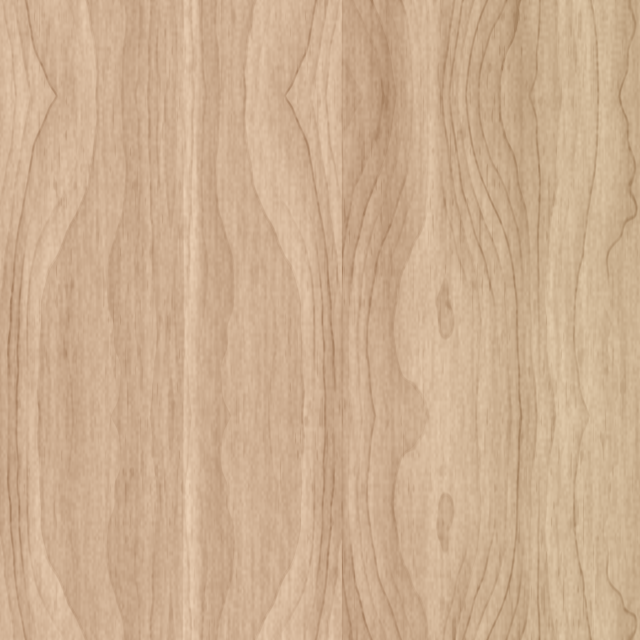
Reproduce this texture procedurally as a Shadertoy shader.

```glsl
// Pale wood veneer with upright grain: a book-matched leaf on the left, a plain leaf on the right.
// Growth lines are level sets of a noise-warped ramp, mirrored in height so lenses close up.
// Broad bands, fibres and pores are added as tone, then mapped onto a tan colour ramp.
#define SEAM_X 0.535
#define MIRROR_X 0.267
#define MIRROR_Y 0.35
#define RING_DENSITY 42.0
#define WARP 5.2
#define LINE_WIDTH 0.0014
#define LINE_DEPTH 0.62
#define FIBRE_DEPTH 0.34
#define PORE_DEPTH 0.30
#define DARK_TAN vec3(0.70, 0.57, 0.45)
#define LIGHT_TAN vec3(0.885, 0.785, 0.675)

float hash(vec2 p) {
    return fract(sin(dot(p, vec2(127.1, 311.7))) * 43758.5);
}

float noise(vec2 p) {
    vec2 cell = floor(p), t = fract(p);
    t = t * t * (3.0 - 2.0 * t);
    return mix(mix(hash(cell), hash(cell + vec2(1, 0)), t.x),
               mix(hash(cell + vec2(0, 1)), hash(cell + vec2(1, 1)), t.x), t.y);
}

// Soft upright stripe around a centre.
float stripe(float x, float centre, float width) {
    float d = (x - centre) / width;
    return exp(-d * d);
}

// Fold the canvas into leaf space: mirrored in height, and sideways on the left leaf.
vec2 leafSpace(vec2 p) {
    float v = abs(fract(p.y - MIRROR_Y + 0.5) - 0.5);
    float u = p.x < SEAM_X ? abs(p.x - MIRROR_X) : p.x + 2.3;
    return vec2(u, v);
}

// Ring number; its whole values are the growth lines.
float rings(vec2 q) {
    float broad = noise(q * vec2(7.0, 2.4) + 4.7);
    float fine = noise(q * vec2(19.0, 5.0) + 31.0);
    float wobble = noise(q * vec2(45.0, 28.0) + 12.0);
    return RING_DENSITY * q.x + WARP * broad + 1.3 * fine + 0.22 * wobble;
}

void mainImage(out vec4 fragColor, in vec2 fragCoord) {
    vec2 p = fragCoord / iResolution.xy;
    vec2 q = leafSpace(p);
    float pixel = 1.0 / iResolution.y;

    // Ring field and its slope, which keeps line widths even.
    float ring = rings(q);
    float e = 0.0008;
    float slope = length(vec2(rings(q + vec2(e, 0)) - ring, rings(q + vec2(0, e)) - ring)) / e;
    slope = max(slope, 14.0);

    // Each ring has its own shade, darkening towards its outer line.
    float id = floor(ring), part = ring - id;
    float blend = smoothstep(1.0 - min(slope * pixel * 1.5, 1.0), 1.0, part);
    float shade = mix(hash(vec2(id, 3.0)), hash(vec2(id + 1.0, 3.0)), blend);
    float ramp = mix(part * part, 0.0, blend);
    float tone = 0.60 + 0.22 * (shade - 0.5) - 0.16 * (ramp - 0.3);
    tone += 0.42 * (noise(vec2(ring * 0.4, q.y * 2.0)) - 0.5);

    // Growth lines fade and break along their length.
    float lineId = floor(ring + 0.5);
    float dist = abs(ring - lineId) / slope;
    float strength = mix(0.2, 1.0, hash(vec2(lineId, 9.0)));
    strength *= smoothstep(0.15, 0.75, noise(vec2(lineId * 7.0, q.y * 7.0)));
    strength *= 0.55 + 0.6 * noise(p * vec2(60.0, 150.0));
    float core = 1.0 - smoothstep(0.0, LINE_WIDTH + pixel, dist);
    tone -= LINE_DEPTH * strength * (core + 0.25 * exp(-dist / 0.004));

    // Pale sapwood strip with a crisp left edge, and broad bands of the right leaf.
    float sway = 0.012 * (noise(vec2(2.0, p.y * 4.0)) - 0.5);
    float stripEdge = 0.286 + 0.2 * sway;
    float strip = smoothstep(stripEdge - pixel, stripEdge + 0.002, p.x)
                * (1.0 - smoothstep(0.298, 0.322, p.x + sway));
    tone += strip * mix(0.24, 0.46, noise(vec2(8.0, p.y * 5.0)));
    float x = p.x + 3.0 * sway;
    float upper = smoothstep(0.35, 0.8, p.y);
    tone -= 0.30 * stripe(x, 0.618, 0.026) * mix(0.6, 1.0, upper);
    tone -= 0.24 * stripe(x, 0.825, 0.016) * upper;
    tone += 0.20 * stripe(x, 0.675, 0.022) * upper;
    tone += 0.16 * stripe(x, 0.945, 0.035);
    tone -= 0.10 * stripe(x, 0.125, 0.018);

    // Fibres, speckle and short dark pores.
    float fibre = noise(p * vec2(210.0, 9.0)) + 0.7 * noise(p * vec2(330.0, 50.0) + 17.0);
    tone += FIBRE_DEPTH * (fibre - 0.85) * 0.7;
    tone += 0.22 * (noise(p * vec2(290.0, 170.0) + 51.0) - 0.5);
    float pores = smoothstep(0.74, 0.95, noise(p * vec2(260.0, 38.0) + 83.0));
    tone -= PORE_DEPTH * pores * noise(p * vec2(22.0, 3.0));

    // Joint between the leaves.
    tone -= 0.16 * (1.0 - smoothstep(0.0, 0.0015 + pixel, abs(p.x - SEAM_X)));

    // Rosy left leaf, yellower towards the right edge.
    vec3 color = mix(DARK_TAN, LIGHT_TAN, clamp(tone, -0.25, 1.2));
    float yellow = smoothstep(SEAM_X - 0.01, 0.95, p.x);
    color += mix(vec3(0.006, -0.004, -0.004), vec3(-0.004, 0.006, -0.008), yellow);
    fragColor = vec4(color, 1.0);
}
```
